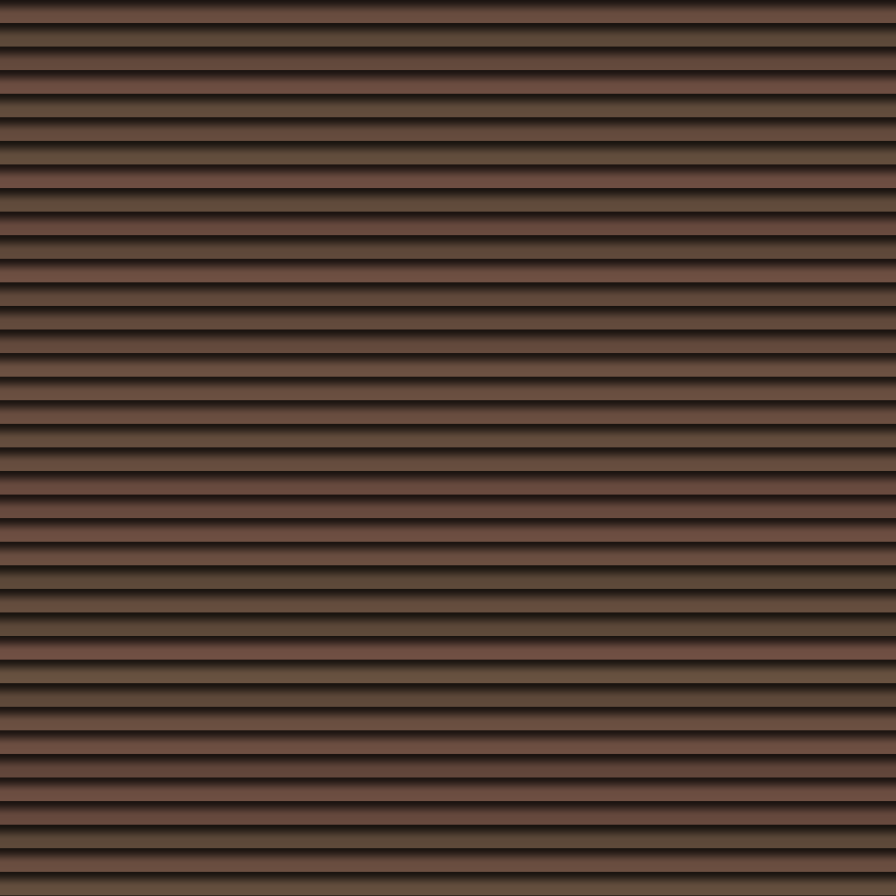
Reproduce this pattern procedurally as a Shadertoy shader.

```glsl
// Stack of 38 horizontal brown slats, each shaded by the one above it.
// One shadow profile repeats down the canvas; a sine hash per slat
// varies its brightness and shifts its hue between reddish and olive.

float hash(float n) {
    return fract(sin(n * 127.1 + 11.7) * 43758.5453);
}

// Light across one slat: t runs from its top edge (0) to its lower lip (1).
float slatLight(float t, float pixel) {
    float light = mix(0.25, 1.0, smoothstep(-0.04, 0.62, t));
    light *= 1.0 + 0.03 * smoothstep(0.6, 1.0, t);
    // Smooth the lip into the dark gap below
    return mix(0.25, light, smoothstep(0.0, 1.2 * pixel, 1.0 - t));
}

vec3 slatColor(float id) {
    vec3 olive = vec3(0.375, 0.296, 0.232);
    vec3 reddish = vec3(0.405, 0.287, 0.243);
    float brightness = mix(0.94, 1.07, hash(id + 50.0));
    return mix(olive, reddish, hash(id)) * brightness;
}

void mainImage(out vec4 fragColor, in vec2 fragCoord) {
    // Count slats from the top down
    float slats = 38.0;
    float y = (1.0 - fragCoord.y / iResolution.y) * slats;
    float pixel = slats / iResolution.y;

    vec3 color = slatColor(floor(y)) * slatLight(fract(y), pixel);
    fragColor = vec4(color, 1.0);
}
```
